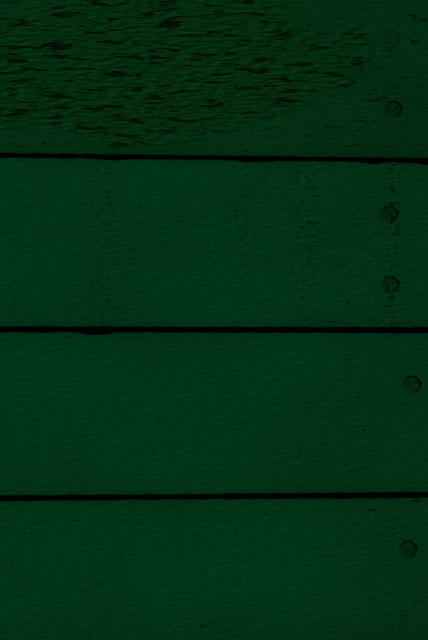
This texture is drawn by a Shadertoy shader. Its source:

```glsl
// Four horizontal planks under dark green paint, split by three black seams.
// Stretched gradient noise gives grain, cracks and chips; a loop over planks
// sets the nail heads near the right side.

const vec3 PAINT_DARK  = vec3(0.012, 0.155, 0.062);
const vec3 PAINT_LIGHT = vec3(0.004, 0.228, 0.106);
const vec3 WORN_WOOD   = vec3(0.020, 0.165, 0.048);
const vec3 CRACK       = vec3(0.012, 0.045, 0.018);
const vec3 GAP         = vec3(0.002, 0.010, 0.004);
const float PLANK_HEIGHT = 0.268;

vec2 hashGradient(vec2 cell) {
    vec3 q = fract(cell.xyx * vec3(0.1031, 0.1030, 0.0973));
    q += dot(q, q.yzx + 33.33);
    float angle = 6.2832 * fract((q.x + q.y) * q.z);
    return vec2(cos(angle), sin(angle));
}

float gradientNoise(vec2 p) {
    vec2 i = floor(p), f = p - i;
    vec2 u = f * f * f * (f * (f * 6.0 - 15.0) + 10.0);
    vec2 e = vec2(1.0, 0.0);
    float a = dot(hashGradient(i), f);
    float b = dot(hashGradient(i + e), f - e);
    float c = dot(hashGradient(i + e.yx), f - e.yx);
    float d = dot(hashGradient(i + 1.0), f - 1.0);
    return mix(mix(a, b, u.x), mix(c, d, u.x), u.y);
}

float fbm(vec2 p) {
    float sum = 0.0, amp = 0.6;
    for (int i = 0; i < 4; i++) {
        sum += amp * gradientNoise(p);
        p = p * 2.03 + 17.3;
        amp *= 0.55;
    }
    return sum;
}

// Depth below the top edge of seam k, slightly tilted
float seamDepth(float k, float x) {
    return 0.2425 + PLANK_HEIGHT * k + 0.004 * k * (2.0 - k) + x * (0.012 - 0.010 * k);
}

// Coverage of the ragged dark gap; paint chips off along its lower lip
float seamMask(vec2 s, float k, float aa) {
    float offset = s.y - seamDepth(k, s.x);
    float rough = 0.0022 * fbm(vec2(s.x * 45.0, k * 7.3));
    float chip = 0.016 * max(gradientNoise(vec2(s.x * 10.0, k * 5.7 + 2.4)) - 0.22, 0.0);
    float halfWidth = 0.0031 + 0.0011 * sin(k * 1.2) + rough + chip * step(0.0, offset);
    return 1.0 - smoothstep(-aa, aa + 0.0008, abs(offset) - halfWidth);
}

// Thin cracks along the grain; larger amount widens them
float crackMask(vec2 s, vec2 scale, float amount) {
    vec2 q = s * scale;
    q.y += 1.3 * fbm(s * vec2(9.0, 14.0));
    float n = fbm(q) + 0.22 * gradientNoise(q * 3.1);
    return smoothstep(0.0, 0.14, n - 0.48 + amount);
}

// Dark rim, heavier on one side, with a shaded head
float nailMask(vec2 d, float radius) {
    float r = length(d) + 0.0016 * gradientNoise(d * 170.0 + 8.0);
    float rim = 1.0 - smoothstep(0.0006, 0.0028, abs(r - radius));
    float side = 0.62 + 0.38 * dot(d / max(length(d), 1e-4), vec2(0.7, -0.7));
    float head = 1.0 - smoothstep(radius - 0.001, radius + 0.001, r);
    float pit = smoothstep(-0.1, 0.35, gradientNoise(d * 190.0 + 3.0));
    return max(rim * side, head * (0.16 + 0.4 * pit));
}

void mainImage(out vec4 fragColor, in vec2 fragCoord) {
    float aa = 0.7 / iResolution.y;
    vec2 s = vec2(fragCoord.x, iResolution.y - fragCoord.y) / iResolution.y;

    // Seams and plank index
    float gap = 0.0, plank = 0.0, shade = 0.0;
    for (int i = 0; i < 3; i++) {
        float k = float(i), offset = s.y - seamDepth(k, s.x);
        gap = max(gap, seamMask(s, k, aa));
        plank += step(0.0, offset);
        shade += exp(-abs(offset) * 110.0);
    }
    vec2 g = s + vec2(plank * 3.7, plank * 1.9);
    float isTop = 1.0 - step(0.5, plank);
    float isSecond = step(0.5, plank) - step(1.5, plank);
    float rightSide = smoothstep(0.38, 0.66, s.x);

    // Paint tone: broad stains, brush grain and a lit relief
    float tone = 0.72 + 0.38 * fbm(g * vec2(4.0, 6.0)) - 0.32 * isTop - 0.22 * rightSide;
    tone -= 0.35 * smoothstep(0.93, 1.02, s.y);
    vec2 grainUv = g * vec2(55.0, 210.0);
    float relief = gradientNoise(grainUv) - gradientNoise(grainUv + vec2(0.3, 0.5));
    tone += 0.42 * relief + 0.18 * gradientNoise(g * vec2(160.0, 190.0));
    vec3 color = mix(PAINT_DARK, PAINT_LIGHT, clamp(tone, -0.25, 1.1));

    // Bare weathered patch across the top plank
    float patchDist = length((s - vec2(0.20, 0.10)) / vec2(0.37, 0.125));
    float worn = isTop * smoothstep(1.15, 0.75, patchDist + 0.55 * fbm(s * vec2(9.0, 24.0)));
    color = mix(color, WORN_WOOD * (1.0 + 0.5 * relief), 0.75 * worn);

    // Cracks: dense in the patch, sparse elsewhere
    float wear = 0.10 * rightSide + 0.22 * fbm(g * vec2(4.5, 6.5) + 5.0);
    float cracks = worn * crackMask(s, vec2(17.0, 115.0), 0.37);
    cracks = max(cracks, 0.75 * crackMask(g, vec2(30.0, 120.0), 0.06 + wear + 0.06 * isTop));

    // Upright bands of small flakes on the second plank
    float band = smoothstep(0.05, 0.4, gradientNoise(vec2(s.x * 27.0, s.y * 1.5 + 4.0)));
    float flakes = smoothstep(0.12, 0.36, gradientNoise(s * vec2(115.0, 165.0)) + 0.3 * fbm(s * 12.0));
    cracks = max(cracks, isSecond * band * flakes * mix(0.3, 0.85, rightSide));
    color = mix(color, CRACK, 0.85 * cracks);

    // Nails: two on each upper plank, one on each lower plank
    for (int i = 0; i < 6; i++) {
        float n = float(i), row = i < 4 ? floor(n * 0.5) : n - 2.0;
        float second = i < 4 ? mod(n, 2.0) : 0.0;
        float x = 0.611 + 0.029 * step(1.5, row) + 0.004 * sin(n * 2.0);
        float y = seamDepth(row - 1.0, x) + 0.085 + 0.110 * second;
        float strength = i == 0 ? 0.35 : 0.85;
        color = mix(color, CRACK * 0.6, strength * nailMask(s - vec2(x, y), 0.0125));
    }

    color *= 1.0 - 0.25 * min(shade, 1.0);
    fragColor = vec4(mix(color, GAP, gap), 1.0);
}
```
